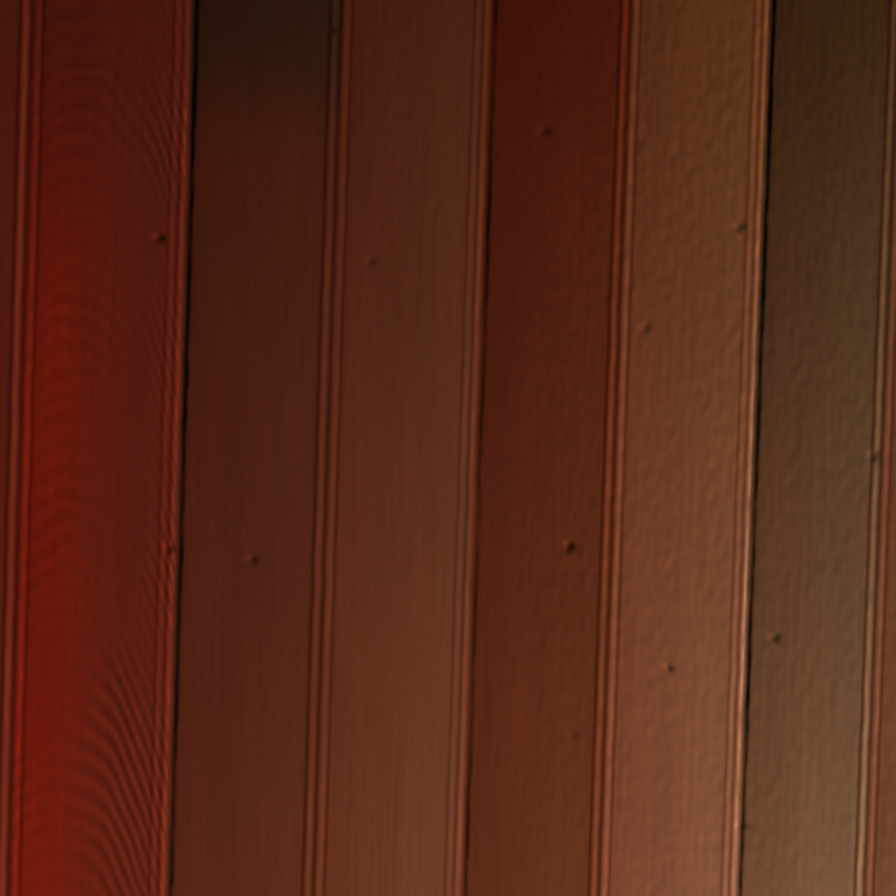
Reproduce this texture procedurally as a WebGL 2 fragment shader.

```glsl
#version 300 es
precision highp float;
// Painted tongue-and-groove boarding, leaning slightly and narrowing to the right.
// Seams alternate between a double bead and an open joint; each panel gets its own
// vertical gradient, then grain, orange-peel bumps, feathered figure and small dents.
uniform vec2 u_resolution;
out vec4 fragColor;

#define FIRST_SEAM 0.010   // first seam at the bottom edge
#define PITCH 0.176        // width of the leftmost panel
#define SHRINK 0.0028      // narrowing of each further panel
#define LEAN 0.027         // sideways drift from bottom to top
#define LEAN_GAIN 0.013    // extra drift towards the right
#define GRAIN 0.07
#define BUMPS 0.13
#define FIGURE 0.16
#define FIGURE_STEP 0.027
#define DENT_CELLS 9.0
#define DENT_CHANCE 0.16

const vec3 UPPER[7] = vec3[7](
  vec3(0.27, 0.08, 0.04), vec3(0.24, 0.09, 0.05), vec3(0.28, 0.12, 0.06),
  vec3(0.26, 0.08, 0.03), vec3(0.34, 0.18, 0.09), vec3(0.22, 0.13, 0.06),
  vec3(0.32, 0.18, 0.10));
const vec3 LOWER[7] = vec3[7](
  vec3(0.37, 0.12, 0.07), vec3(0.35, 0.16, 0.09), vec3(0.42, 0.22, 0.14),
  vec3(0.39, 0.19, 0.11), vec3(0.51, 0.30, 0.21), vec3(0.47, 0.32, 0.22),
  vec3(0.48, 0.31, 0.21));

vec2 hash2(vec2 p) {
  p = vec2(dot(p, vec2(127.1, 311.7)), dot(p, vec2(269.5, 183.3)));
  return fract(sin(p) * 43758.5);
}

// Gradient noise, roughly -0.7 to 0.7
float noise(vec2 p) {
  vec2 i = floor(p), f = fract(p);
  vec2 w = f * f * f * (f * (f * 6.0 - 15.0) + 10.0);
  vec2 e = vec2(1.0, 0.0);
  float a = dot(hash2(i) * 2.0 - 1.0, f);
  float b = dot(hash2(i + e.xy) * 2.0 - 1.0, f - e.xy);
  float c = dot(hash2(i + e.yx) * 2.0 - 1.0, f - e.yx);
  float d = dot(hash2(i + 1.0) * 2.0 - 1.0, f - 1.0);
  return mix(mix(a, b, w.x), mix(c, d, w.x), w.y);
}

// Soft line across the boarding
float line(float d, float centre, float width) {
  float t = (d - centre) / width;
  return exp(-t * t);
}

// Paint of one panel; across runs 0 to 1 from its left seam to its right
vec3 panelColor(float index, float across, float y) {
  int i = int(clamp(index, 0.0, 6.0));
  vec3 c = mix(LOWER[i], UPPER[i], y);
  c *= mix(vec3(0.94, 0.87, 0.84), vec3(1.04, 1.13, 1.14), across);
  if (i == 0) {
    float glow = line(across, 0.16, 0.32) * (1.0 - smoothstep(0.55, 1.05, y));
    c += vec3(0.09, -0.005, -0.01) * glow;
  }
  if (i == 1) c *= 1.0 - vec3(0.32, 0.08, 0.05) * smoothstep(0.82, 0.98, y);
  return c;
}

// Arched growth rings that sweep down steeply towards the panel's right side
float figure(vec2 p, float across) {
  float x = p.x - 0.065;
  float rings = p.y + 14.0 * x * x + 0.018 * noise(p * vec2(30.0, 9.0));
  float wave = sin(6.2832 * rings / FIGURE_STEP + 2.0 * noise(p * 14.0));
  float patches = smoothstep(-0.35, 0.35, noise(p * vec2(12.0, 5.0) + 3.0));
  return wave * patches * mix(0.3, 1.0, smoothstep(0.4, 0.75, across));
}

// Sparse chips: a lit rim beside a small shadow
float dents(vec2 p) {
  vec2 cell = floor(p * DENT_CELLS);
  vec2 r = hash2(cell + 17.0);
  vec2 q = fract(p * DENT_CELLS) - mix(vec2(0.25), vec2(0.75), hash2(cell + 5.0));
  q += 0.05 * noise(p * 70.0);
  float rim = exp(-dot(q, q) * 500.0);
  q -= vec2(0.045, -0.02);
  return step(r.x, DENT_CHANCE) * (0.3 + r.y) * (0.4 * rim - 0.6 * exp(-dot(q, q) * 450.0));
}

void main() {
  vec2 uv = gl_FragCoord.xy / u_resolution;
  vec2 p = vec2(uv.x - uv.y * (LEAN + LEAN_GAIN * uv.x), uv.y);

  // Continuous panel number, nearest seam and distance from it
  float n = (PITCH - sqrt(PITCH * PITCH - 4.0 * SHRINK * (p.x - FIRST_SEAM))) / (2.0 * SHRINK);
  float seam = floor(n + 0.5);
  float d = (n - seam) * 0.155 + 0.0012 * noise(vec2(seam * 9.0, uv.y * 22.0));
  float isJoint = mod(seam, 2.0);
  vec3 color = mix(panelColor(seam - 1.0, n - seam + 1.0, uv.y),
                   panelColor(seam, n - seam, uv.y), smoothstep(-0.004, 0.004, d));

  // Surface relief
  float panel = floor(n), across = fract(n);
  vec2 q = p * vec2(105.0, 60.0) + panel * 13.0;
  float rough = mix(0.35, 1.0, smoothstep(2.8, 4.2, n)) * (0.6 + 0.4 * uv.y);
  float relief = BUMPS * rough * (noise(q) - noise(q + vec2(0.45, -0.35)));
  relief += GRAIN * noise(p * vec2(190.0, 7.0)) + GRAIN * noise(p * vec2(25.0, 2.0) + panel);
  if (panel == 0.0) relief += FIGURE * figure(p, across);
  color *= 1.0 + relief + dents(uv);

  // Moulded beads, and open joints with a ragged dark crack
  float wear = noise(vec2(seam * 7.0 + 2.0, uv.y * 6.0));
  float chips = noise(vec2(d * 160.0 + seam * 5.0, uv.y * 38.0));
  float beadLight = line(d, -0.007, 0.0028) + 0.75 * line(d, 0.0055, 0.0026);
  float beadDark = line(d, -0.0125, 0.0022) + line(d, -0.001, 0.0024) + 0.7 * line(d, 0.0105, 0.002);
  float jointLight = 0.45 * line(d, -0.0115, 0.0028) + line(d, -0.0015, 0.0036);
  float jointDark = 0.6 * line(d, -0.016, 0.002) + 0.7 * line(d, -0.0065, 0.0022);
  float light = mix(beadLight, jointLight, isJoint) * (0.75 + 0.5 * wear + 0.4 * chips);
  float dark = mix(beadDark, jointDark, isJoint);
  light *= seam == 2.0 || seam == 3.0 ? 0.65 : 1.0;
  color *= 1.0 - dark * vec3(0.24, 0.38, 0.4);
  color += light * (color * 0.26 + vec3(0.055, 0.03, 0.018));
  float glint = isJoint * line(d, -0.001, 0.0018) * line(uv.y, 0.36, 0.3) * smoothstep(3.5, 4.5, n);
  color += 0.16 * glint * (0.7 + chips);
  float crack = isJoint * line(d, 0.0065 + 0.001 * chips, 0.0026);
  float gape = seam == 3.0 ? 0.5 : 0.85;
  color *= 1.0 - crack * clamp(gape * (0.55 + 0.45 * uv.y) + 0.6 * wear + 0.3 * chips, 0.15, 0.92);

  fragColor = vec4(clamp(color, 0.0, 1.0), 1.0);
}
```
